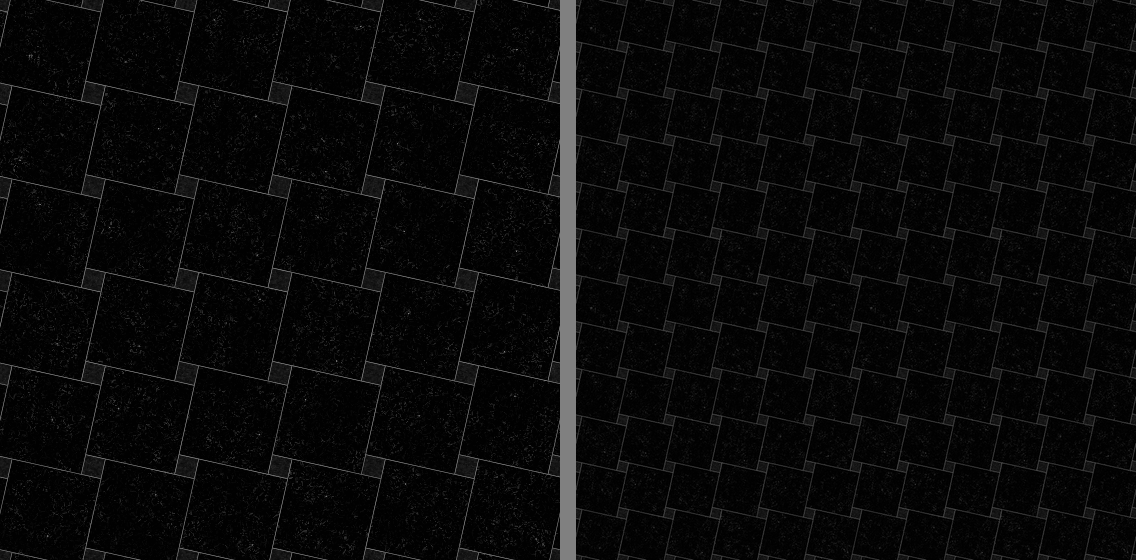
Left, the tile; right, the same tile 2 across and 2 down.
A three.js fragment shader for this pattern:

```glsl
// Black marble paving: large squares and small grey insets in a tilted
// two-square (Pythagorean) tiling, split by hairline joints. Each slab gets
// its own hashed crop of bent flecks, cloudy clusters and one bright glint.
varying vec2 vUv;

const float REPEATS = 6.0;
const vec2 TURN = vec2(0.9762, 0.2169);  // cos, sin of tilt = large, small side
const float JOINT_WIDTH = 0.0062;
const float FLECK_WIDTH = 0.0058;
const float FLECK_GAIN = 0.46;
const float GLINT_RADIUS = 0.035;
const float NO_WRAP = 512.0;
const vec3 SLAB_COLOR = vec3(0.004);
const vec3 INSET_COLOR = vec3(0.082);
const vec3 FLECK_COLOR = vec3(1.0);
const vec3 JOINT_COLOR = vec3(0.66);

float hash(vec2 p) {
  return fract(sin(dot(p, vec2(127.1, 311.7))) * 43758.5453);
}

vec2 hash2(vec2 p) {
  return vec2(hash(p), hash(p + 37.3));
}

// Value noise that wraps after a whole period
float noise(vec2 p, float period) {
  vec2 i = floor(p), f = fract(p);
  f = f * f * (3.0 - 2.0 * f);
  vec2 a = mod(i, period), b = mod(i + 1.0, period);
  return mix(mix(hash(a), hash(vec2(b.x, a.y)), f.x),
             mix(hash(vec2(a.x, b.y)), hash(b), f.x), f.y);
}

// Tilted frame aligned with the tile sides
vec2 toTileFrame(vec2 v) {
  return vec2(TURN.x * v.x - TURN.y * v.y, TURN.y * v.x + TURN.x * v.y);
}

float boxDistance(vec2 p, float halfSide) {
  vec2 d = abs(p) - halfSide;
  return length(max(d, 0.0)) + min(max(d.x, d.y), 0.0);
}

// Pixel coverage of a line, correct below one pixel too
float lineCoverage(float d, float width, float pixel) {
  float h = 0.5 * width;
  return clamp((h - d) / pixel + 0.5, 0.0, 1.0)
       - clamp((-h - d) / pixel + 0.5, 0.0, 1.0);
}

// Short strokes, one per grid cell, at random angle, length and strength
float flecks(vec2 q, float freq, float pixel) {
  vec2 g = q * freq, cell = floor(g);
  float light = 0.0;
  for (int y = -1; y <= 1; y++) {
    for (int x = -1; x <= 1; x++) {
      vec2 id = cell + vec2(float(x), float(y));
      vec2 shape = hash2(id + 11.7);
      float angle = 6.2832 * shape.x;
      vec2 dir = vec2(cos(angle), sin(angle));
      vec2 v = g - id - hash2(id);
      float reach = mix(0.05, 0.45, shape.y * shape.y);
      float d = length(v - dir * clamp(dot(v, dir), -reach, reach)) / freq;
      float strength = pow(hash(id + 71.9), 3.5);
      light = max(light, strength * lineCoverage(d, FLECK_WIDTH, pixel));
    }
  }
  return light;
}

// Bright point with a few short rays
float glint(vec2 v, float phase) {
  float r = length(v);
  float rays = pow(abs(cos(2.5 * atan(v.y, v.x + 1e-5) + phase)), 8.0);
  float core = 1.0 - smoothstep(0.003, 0.012, r);
  return max(0.5 * core, 0.25 * rays * (1.0 - smoothstep(0.0, GLINT_RADIUS, r)));
}

vec3 slab(vec2 local, vec2 id, float pixel) {
  vec2 seed = hash2(id + 5.1);
  vec2 q = local + 3.0 + 13.0 * seed;
  vec2 toGlint = local - 0.7 * (hash2(id + 23.4) - 0.5);
  float cloud = 0.4 * noise(q * 5.0, NO_WRAP) + 0.6 * noise(q * 14.0, NO_WRAP);
  float cluster = 0.2 + 0.8 * smoothstep(0.36, 0.8, cloud);
  cluster += 0.4 * exp(-110.0 * dot(toGlint, toGlint));
  vec2 bend = vec2(noise(q * 34.0, NO_WRAP), noise(q * 34.0 + 90.0, NO_WRAP)) - 0.5;
  q += 0.028 * bend;
  float light = max(flecks(q, 17.0, pixel), flecks(q + 7.3, 29.0, pixel));
  light = max(light, 0.9 * flecks(q + 2.9, 44.0, pixel));
  light = FLECK_GAIN * light * cluster;
  return SLAB_COLOR + FLECK_COLOR * max(light, glint(toGlint, 6.2832 * seed.x));
}

vec3 inset(vec2 local, vec2 id, float pixel) {
  vec2 q = local + 2.0 + 9.0 * hash2(id + 51.3);
  float grain = 0.5 * noise(q * 40.0, NO_WRAP) + 0.5 * noise(q * 85.0, NO_WRAP);
  return INSET_COLOR * mix(0.3, 1.7, grain) + 0.12 * flecks(q, 36.0, pixel);
}

void main() {
  vec2 p = vUv * REPEATS;
  float pixel = max(fwidth(p.x), fwidth(p.y));

  // Insets sit on cell corners, slabs on cell centres
  vec2 id = floor(p + 0.5);
  vec2 local = toTileFrame(p - id);
  bool onSlab = false;
  float joint = 1.0;
  for (int y = -1; y <= 1; y++) {
    for (int x = -1; x <= 1; x++) {
      vec2 cell = floor(p) + vec2(float(x), float(y));
      vec2 v = toTileFrame(p - cell - 0.5);
      float d = boxDistance(v, 0.5 * TURN.x);
      joint = min(joint, abs(d));
      if (d < 0.0) { onSlab = true; id = cell; local = v; }
    }
  }
  id = mod(id, REPEATS);
  vec3 color = onSlab ? slab(local, id, pixel) : inset(local, id, pixel);

  // Joints, slightly worn
  float wear = mix(0.8, 1.1, noise(p * 5.0, 5.0 * REPEATS));
  color = mix(color, JOINT_COLOR * wear, lineCoverage(joint, JOINT_WIDTH, pixel));
  gl_FragColor = vec4(color, 1.0);
}
```
